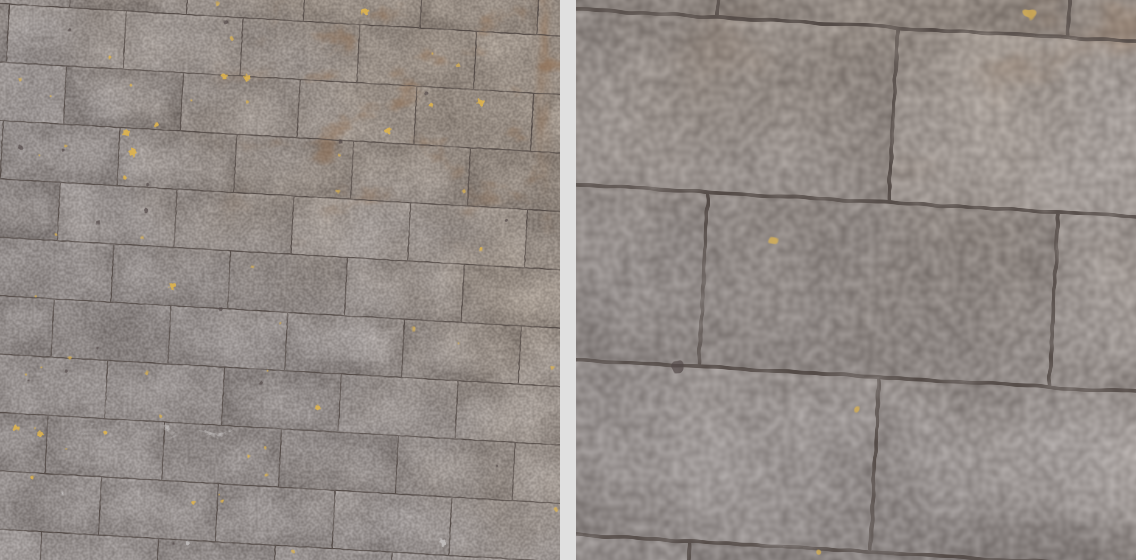
Left: the whole. Right: its middle third, enlarged.
This texture is drawn by a WebGL 1 fragment shader. Its source:

```glsl
precision highp float;
// Weathered grey stone pavers in a tilted running bond, with rust, lichen and scuffs.
uniform vec2 u_resolution;

// Layout, in canvas units
const vec2 SLAB_SIZE = vec2(0.2092, 0.1043);
const vec2 BOND_ORIGIN = vec2(0.0173, 0.0065);
const float ROW_SLOPE = 0.058;
const float COLUMN_LEAN = 0.053;
const float ROW_SHIFT = 0.515;
const float JOINT_HALF_WIDTH = 0.0011;
const float JOINT_WOBBLE = 0.0012;

// Colours
const vec3 STONE = vec3(0.606, 0.574, 0.562);
const vec3 COOL_TINT = vec3(0.985, 1.0, 1.012);
const vec3 WARM_TINT = vec3(1.005, 0.99, 0.945);
const vec3 JOINT = vec3(0.33, 0.295, 0.28);
const vec3 RUST = vec3(0.57, 0.44, 0.33);
const vec3 LICHEN = vec3(0.88, 0.71, 0.30);
const vec3 SCUFF = vec3(0.80, 0.79, 0.79);
const vec3 GRIME = vec3(0.32, 0.28, 0.28);

// Wear
const float SLAB_VARIATION = 0.045;
const float STAIN_AMOUNT = 0.13;
const float GRAIN_AMOUNT = 0.10;
const float EDGE_DARKENING = 0.075;

vec2 hash2(vec2 p) {
  vec3 q = fract(p.xyx * vec3(0.1031, 0.1030, 0.0973));
  q += dot(q, q.yzx + 33.33);
  return fract((q.xx + q.yz) * q.zy);
}

float cornerSlope(vec2 corner, vec2 offset) {
  float angle = 6.2832 * hash2(corner).x;
  return dot(vec2(cos(angle), sin(angle)), offset);
}

// Gradient noise, roughly -0.7 to 0.7
float noise(vec2 p) {
  vec2 i = floor(p), f = fract(p);
  vec2 w = f * f * f * (f * (f * 6.0 - 15.0) + 10.0);
  vec2 e = vec2(1.0, 0.0);
  float a = mix(cornerSlope(i, f), cornerSlope(i + e, f - e), w.x);
  float b = mix(cornerSlope(i + e.yx, f - e.yx), cornerSlope(i + 1.0, f - 1.0), w.x);
  return mix(a, b, w.y);
}

float fbm(vec2 p) {
  float sum = 0.0, amplitude = 0.7;
  for (int i = 0; i < 4; i++) {
    sum += amplitude * noise(p);
    p = p * 2.03 + 17.3;
    amplitude *= 0.5;
  }
  return sum;
}

// Ragged blots, at most one per grid cell
float spots(vec2 p, float cells, float chance, float radius, float seed, float px) {
  vec2 cell = floor(p * cells);
  vec2 pick = hash2(cell + seed);
  vec2 centre = (cell + 0.25 + 0.5 * hash2(cell + seed + 7.0)) / cells;
  float size = radius * (0.35 + 0.65 * pick.y);
  float d = length(p - centre) + 0.9 * size * noise(p * 190.0);
  return step(pick.x, chance) * (1.0 - smoothstep(size - px, size + px, d));
}

void main() {
  vec2 p = gl_FragCoord.xy / u_resolution;
  p.y = 1.0 - p.y; // rows count downward
  float px = 1.0 / min(u_resolution.x, u_resolution.y);

  // Running bond
  vec2 wobble = JOINT_WOBBLE * vec2(noise(p * 130.0), noise(p * 70.0 + 31.0));
  vec2 bond = p + vec2(COLUMN_LEAN * p.y, -ROW_SLOPE * p.x) - BOND_ORIGIN + wobble;
  bond /= SLAB_SIZE;
  float row = floor(bond.y);
  bond.x -= ROW_SHIFT * mod(row, 2.0);
  vec2 slab = vec2(floor(bond.x), row);
  vec2 inSlab = fract(bond);
  vec2 toJoint = min(inSlab, 1.0 - inSlab) * SLAB_SIZE;
  float edge = min(toJoint.x, toJoint.y);
  vec2 character = hash2(slab + 51.0);

  // Stone tone: slab shade, clouds, soiled borders, grain
  float clouds = 0.6 * fbm(p * 7.0 + 3.0) + 0.7 * fbm(p * 11.0 + 9.0 * slab);
  float border = 1.0 - smoothstep(0.0, 0.042, edge + 0.03 * fbm(p * 22.0));
  float grain = noise(p * 200.0) + 0.5 * noise(p * 95.0 + 40.0);
  float tone = SLAB_VARIATION * (character.x - 0.5) + STAIN_AMOUNT * clouds;
  tone -= EDGE_DARKENING * character.y * border;
  tone -= 0.025 * exp(-pow((p.y - 0.62) / 0.13, 2.0)) * (1.0 - p.x);
  float warmth = smoothstep(-0.35, 0.75, p.x - p.y + 0.5 * fbm(p * 4.0 + 60.0));
  vec3 color = (STONE + tone + GRAIN_AMOUNT * grain) * mix(COOL_TINT, WARM_TINT, warmth);

  // Rust patches and one vertical run near the right side
  float rustZone = smoothstep(0.3, 0.65, p.x) * (1.0 - smoothstep(0.25, 0.5, p.y));
  float patches = smoothstep(0.12, 0.5, fbm(p * vec2(9.0, 13.0) + 81.0)) * rustZone;
  float run = exp(-pow((p.x - 0.97) / 0.012, 2.0)) * (1.0 - smoothstep(0.2, 0.38, p.y));
  run *= 0.5 + 0.7 * noise(p * vec2(60.0, 25.0));
  color = mix(color, RUST, clamp(0.6 * patches + 0.6 * run, 0.0, 0.7));

  // Joints with uneven fill and a faint lit lower lip
  vec2 line = 1.0 - smoothstep(JOINT_HALF_WIDTH - 0.5 * px, JOINT_HALF_WIDTH + 0.5 * px, toJoint);
  float fill = clamp(0.74 + 0.5 * noise(p * 28.0) + 0.3 * noise(p * 120.0), 0.3, 1.0);
  float lip = inSlab.y * SLAB_SIZE.y - 0.0035;
  color += 0.025 * exp(-pow(lip / 0.0016, 2.0));
  color = mix(color, JOINT, fill * max(line.x, line.y));

  // Lichen gathers on the left, scuffs lower down, grime anywhere
  float leftward = 1.0 - smoothstep(0.05, 0.8, p.x);
  float lichen = spots(p, 24.0, 0.015 + 0.06 * leftward, 0.0065, 3.0, px);
  lichen = max(lichen, 0.8 * spots(p, 37.0, 0.01 + 0.035 * leftward, 0.0035, 29.0, px));
  color = mix(color, LICHEN, 0.9 * lichen);
  float scuffZone = exp(-pow((p.y - 0.77) / 0.018, 2.0)) * smoothstep(0.1, 0.16, p.x);
  scuffZone *= 1.0 - smoothstep(0.4, 0.48, p.x);
  float scuff = smoothstep(0.18, 0.5, fbm(p * vec2(35.0, 60.0))) * scuffZone;
  scuff = max(scuff, spots(p, 13.0, 0.06 * smoothstep(0.5, 0.9, p.y), 0.006, 67.0, px));
  color = mix(color, SCUFF, 0.75 * scuff);
  color = mix(color, GRIME, 0.7 * spots(p, 14.0, 0.06, 0.0045, 91.0, px));

  gl_FragColor = vec4(clamp(color, 0.0, 1.0), 1.0);
}
```
